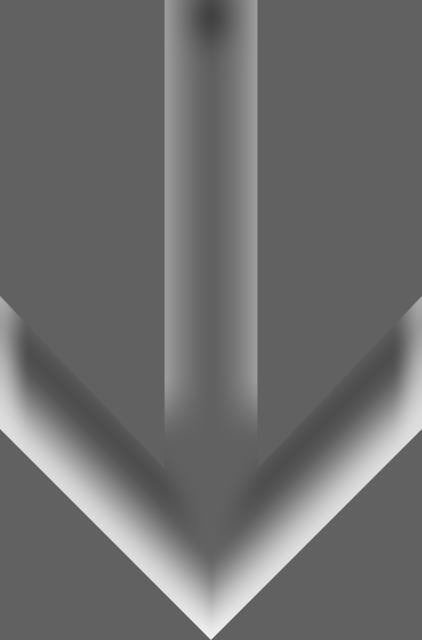
A Shadertoy shader for this texture map:

```glsl
const float BASE_GREY = 0.38;
const float SHAFT_HALF = 0.0729;
const float NOTCH_HEIGHT = 0.268;
const float INNER_SLOPE = 1.05;

// Antialiased coverage of the side where dist is positive
float coverage(float dist, float pixel) {
    return clamp(dist / pixel + 0.5, 0.0, 1.0);
}

// Bell curve centred on zero
float bell(float x, float width) {
    return exp(-x * x / (width * width));
}

// Soft light that starts at an edge and dies out at reach
float edgeGlow(float dist, float reach) {
    return 1.0 - smoothstep(0.0, reach, dist);
}

// Bright sides of the shaft and the dark spot at its top
float shaftTone(vec2 p) {
    float across = clamp(p.x / SHAFT_HALF, 0.0, 1.0);
    float sides = 0.25 * pow(across, 1.6) * smoothstep(0.30, 0.42, p.y);
    float spot = 0.12 * bell(length((p - vec2(0.0, 0.974)) * vec2(1.0, 0.9)), 0.04);
    return sides - spot;
}

// Bright outer rim, dark inner band and lit arm ends
float headTone(vec2 p, float rimDist, float endDist) {
    float rim = 0.48 * edgeGlow(rimDist, 0.098);
    float tip = 0.09 * exp(-p.y / 0.05);
    float band = 0.075 * bell(rimDist - 0.115, 0.027) * smoothstep(0.0, 0.09, p.x);
    float ends = 0.31 * edgeGlow(endDist, 0.048);
    return rim + tip - band + ends * (1.0 - 2.0 * rim);
}

void mainImage(out vec4 fragColor, in vec2 fragCoord) {
    // Height runs from 0 to 1, and the arrow is mirrored about its axis
    float pixel = 1.0 / iResolution.y;
    float halfWidth = 0.5 * iResolution.x * pixel;
    vec2 p = vec2(abs(fragCoord.x * pixel - halfWidth), fragCoord.y * pixel);

    // Signed distances to the straight edges
    float rimDist = (p.y - p.x) / sqrt(2.0);
    float innerLine = NOTCH_HEIGHT + INNER_SLOPE * (p.x - SHAFT_HALF);
    float innerDist = (innerLine - p.y) / length(vec2(1.0, INNER_SLOPE));
    float shaftDist = SHAFT_HALF - p.x;

    // The shaft joins the head, and the outer rim cuts both
    float arrow = coverage(min(rimDist, max(innerDist, shaftDist)), pixel);
    float shaft = coverage(shaftDist, pixel);

    float depth = max(rimDist, 0.0);
    float tone = headTone(p, depth, halfWidth - p.x) + shaft * shaftTone(p);
    fragColor = vec4(vec3(BASE_GREY + arrow * tone), 1.0);
}
```
